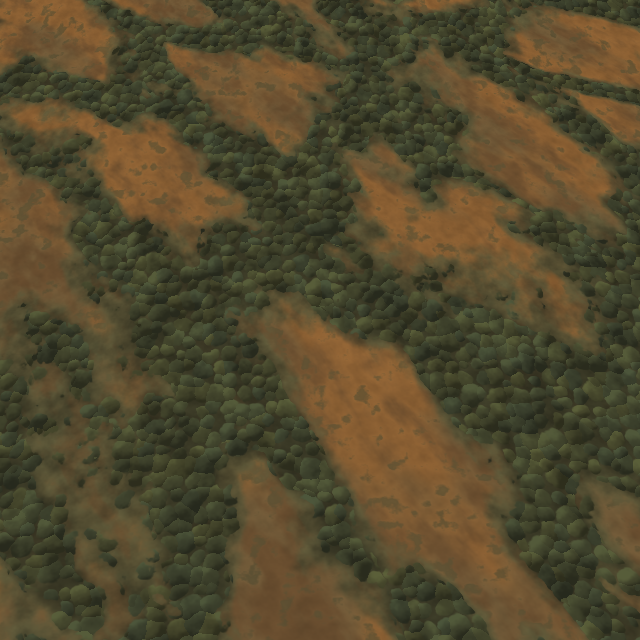
Give the GLSL for this texture, as a WebGL 1 fragment shader.

```glsl
precision highp float;
uniform vec2 u_resolution;

#define HORIZON 2.0
#define ISLAND_FREQ vec2(2.8, 7.6)
#define WARP 1.0
#define EDGE_ROUGHNESS 0.5
#define TREE_LIMIT 0.25
#define SCRUB_LIMIT 0.33
#define CROWN_FREQ 74.0
#define GRAIN 0.24

const vec3 ORANGE = vec3(0.56, 0.385, 0.205);
const vec3 TAN = vec3(0.47, 0.375, 0.235);
const vec3 BROWN = vec3(0.38, 0.275, 0.165);
const vec3 OLIVE = vec3(0.345, 0.325, 0.21);
const vec3 SHADE = vec3(0.165, 0.17, 0.115);
const vec3 LEAF = vec3(0.25, 0.26, 0.175);
const vec3 LIT_LEAF = vec3(0.36, 0.39, 0.255);

float hash(vec2 p) {
  vec3 q = fract(p.xyx * vec3(0.1031, 0.103, 0.0973));
  q += dot(q, q.yzx + 33.33);
  return fract((q.x + q.y) * q.z);
}

vec2 hash2(vec2 p) {
  return vec2(hash(p), hash(p + 57.3));
}

float noise(vec2 p) {
  vec2 i = floor(p), f = fract(p);
  f = f * f * (3.0 - 2.0 * f);
  return mix(mix(hash(i), hash(i + vec2(1.0, 0.0)), f.x),
             mix(hash(i + vec2(0.0, 1.0)), hash(i + 1.0), f.x), f.y);
}

float fbm(vec2 p) {
  float sum = 0.0, amp = 0.533;
  for (int i = 0; i < 4; i++) {
    sum += amp * noise(p);
    p = p * 2.03 + 19.7;
    amp *= 0.5;
  }
  return sum;
}

// Zero on the borders between cells, growing toward their middles
float islandDepth(vec2 p) {
  vec2 cell = floor(p);
  float nearest = 9.0, second = 9.0;
  for (int j = -1; j <= 1; j++) {
    for (int i = -1; i <= 1; i++) {
      vec2 id = cell + vec2(float(i), float(j));
      float dist = length(p - id - 0.1 - 0.8 * hash2(id));
      second = min(second, max(nearest, dist));
      nearest = min(nearest, dist);
    }
  }
  return second - nearest;
}

// x: dome height, y: light from the upper left, z: tint of the tallest crown
vec3 crowns(vec2 p, float cover) {
  vec2 cell = floor(p);
  vec3 top = vec3(0.0);
  for (int j = -1; j <= 1; j++) {
    for (int i = -1; i <= 1; i++) {
      vec2 id = cell + vec2(float(i), float(j));
      float size = mix(0.45, 0.9, hash(id + 7.1));
      vec2 offset = (p - id - 0.15 - 0.7 * hash2(id)) / size;
      float keep = mix(0.15, 0.85, hash(id + 31.7));
      float dome = (1.0 - dot(offset, offset)) * smoothstep(keep - 0.12, keep + 0.12, cover);
      if (dome > top.x) top = vec3(dome, dot(offset, vec2(-0.35, 0.75)), hash(id + 83.9));
    }
  }
  return top;
}

void main() {
  // Oblique view: plain coordinates, coordinates along the bands, upright ones
  vec2 uv = gl_FragCoord.xy / u_resolution.y;
  float depth = 1.0 / (HORIZON - uv.y);
  vec2 ground = vec2((uv.x - 0.5) * depth, depth);
  vec2 flow = vec2(dot(ground, vec2(0.894, -0.447)), dot(ground, vec2(0.447, 0.894)));
  vec2 upright = vec2(ground.x, log(depth));

  // Open islands split by a branching net of wooded strips
  vec2 net = flow * ISLAND_FREQ + 4.0;
  net += WARP * (vec2(fbm(net * 1.3), fbm(net * 1.3 + 17.0)) - 0.5);
  float ragged = fbm(upright * 55.0 + 5.0) - 0.5;
  float open = islandDepth(net) + EDGE_ROUGHNESS * (fbm(net * vec2(4.0, 2.6)) - 0.5) + 0.2 * ragged;
  float cover = 1.0 - smoothstep(TREE_LIMIT - 0.16, TREE_LIMIT + 0.06, open);
  float scrub = 1.0 - smoothstep(SCRUB_LIMIT - 0.08, SCRUB_LIMIT + 0.06, open);

  // Grass with broad patches, slanted streaks and small dark tufts
  float patches = fbm(flow * vec2(8.0, 20.0) + 9.0);
  float streaks = fbm(flow * vec2(38.0, 85.0));
  float tufts = fbm(upright * vec2(75.0, 95.0) + 23.0);
  vec3 color = mix(ORANGE, TAN, smoothstep(0.45, 0.7, patches));
  color = mix(color, BROWN, 0.85 * smoothstep(0.42, 0.72, 0.6 * streaks + 0.4 * patches));
  color = mix(color, OLIVE * 0.85, 0.6 * smoothstep(0.58, 0.75, tufts));
  color *= 1.0 + GRAIN * (streaks + tufts - 1.0);

  // Scrub fringe and the dim floor under the trees
  vec3 fringe = mix(OLIVE, BROWN, 0.5 * smoothstep(0.5, 0.7, streaks));
  color = mix(color, fringe * (0.75 + 0.5 * tufts), 0.9 * scrub);
  color = mix(color, SHADE * (0.8 + 0.5 * tufts), 0.75 * cover);

  // Rounded tree crowns
  vec2 sway = 0.7 * (vec2(tufts, streaks) - 0.5);
  vec3 crown = crowns(upright * CROWN_FREQ + sway, cover);
  float light = 0.42 + 0.6 * crown.y + 1.2 * ragged + 0.7 * (tufts - 0.5);
  vec3 leaves = mix(SHADE, LEAF, smoothstep(-0.1, 0.45, light));
  leaves = mix(leaves, LIT_LEAF, 0.8 * smoothstep(0.4, 1.0, light));
  leaves *= mix(vec3(0.88, 0.93, 0.98), vec3(1.08, 1.05, 0.95), crown.z);
  color = mix(color, leaves, 0.95 * smoothstep(0.0, 0.35, crown.x));

  gl_FragColor = vec4(color, 1.0);
}
```
